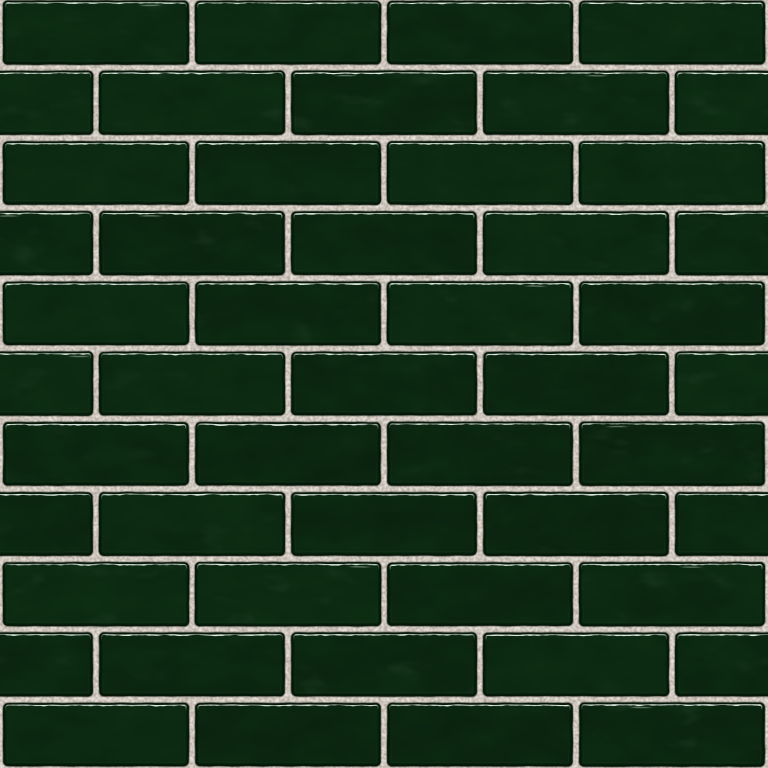
Write a Shadertoy shader that draws this texture.

```glsl
const vec2 GRID = vec2(4.0, 10.94);        // tiles across and down
const float ROW_START = -0.0022;           // lower edge of the first row
const vec2 JOINT = vec2(0.0080, 0.0084);   // joint widths
const float CORNER = 0.0065;

const vec3 GLAZE = vec3(0.045, 0.158, 0.066);
const vec3 GLAZE_DARK = vec3(0.012, 0.080, 0.024);
const vec3 GLAZE_SHEEN = vec3(0.140, 0.255, 0.160);
const vec3 GLEAM = vec3(0.87, 0.91, 0.87);
const vec3 GROUT_LIGHT = vec3(0.90, 0.88, 0.85);
const vec3 GROUT_DARK = vec3(0.70, 0.66, 0.61);

vec2 hash2(vec2 p) {
    vec3 q = fract(p.xyx * vec3(0.1031, 0.1030, 0.0973));
    q += dot(q, q.yzx + 33.33);
    return fract((q.xx + q.yz) * q.zy);
}

float cornerSlope(vec2 cell, vec2 offset) {
    float angle = 6.2832 * hash2(cell).x;
    return dot(vec2(cos(angle), sin(angle)), offset);
}

// Gradient noise, roughly -0.7 to 0.7
float gradientNoise(vec2 p) {
    vec2 i = floor(p), f = fract(p);
    vec2 u = f * f * f * (f * (f * 6.0 - 15.0) + 10.0);
    vec2 e = vec2(0.0, 1.0);
    float low = mix(cornerSlope(i, f), cornerSlope(i + e.yx, f - e.yx), u.x);
    float high = mix(cornerSlope(i + e.xy, f - e.xy), cornerSlope(i + e.yy, f - e.yy), u.x);
    return mix(low, high, u.y);
}

float fbm(vec2 p) {
    float sum = 0.0, amp = 1.0;
    for (int i = 0; i < 3; i++) {
        sum += amp * gradientNoise(p);
        p = p * 2.03 + 17.1;
        amp *= 0.5;
    }
    return sum;
}

float roundedBox(vec2 p, vec2 halfSize, float radius) {
    vec2 q = abs(p) - halfSize + radius;
    return length(max(q, 0.0)) + min(max(q.x, q.y), 0.0) - radius;
}

// Soft line of the given half width around zero
float line(float d, float halfWidth, float soft) {
    return 1.0 - smoothstep(halfWidth - soft, halfWidth + soft, abs(d));
}

vec3 groutColor(vec2 uv, float gap) {
    float grain = gradientNoise(uv * 270.0) + 0.6 * gradientNoise(uv * 140.0);
    vec3 col = mix(GROUT_DARK, GROUT_LIGHT, clamp(0.58 + 0.75 * grain, 0.0, 1.0));
    return col * mix(0.66, 1.0, smoothstep(0.0, 0.0024, gap));
}

vec3 tileColor(vec2 p, vec2 halfSize, float depth, vec2 seed, float pixel) {
    vec2 shift = seed * 91.0;

    // Cloudy glaze, with stronger reflections on some tiles
    float cloud = fbm(p * vec2(14.0, 24.0) + shift);
    float smudge = smoothstep(0.15, 0.9, fbm(p * vec2(16.0, 32.0) + shift.yx + 40.0));
    vec3 col = GLAZE * (1.0 + 0.13 * cloud + 0.12 * (seed.x - 0.5));
    col = mix(col, GLAZE_SHEEN, smudge * seed.y * 0.45);

    // Rounded rim falling into shade, with a faint inner sheen
    float rim = 1.0 - smoothstep(0.0008, 0.0055, depth);
    col = mix(col, GLAZE_DARK, 0.9 * rim);
    float lowerSide = smoothstep(0.3, -0.9, p.y / halfSize.y);
    col = mix(col, GLAZE_SHEEN, 0.22 * lowerSide * line(depth - 0.0052, 0.0006, 0.0009));

    // Wavering gleam along the upper edge
    float wave = gradientNoise(vec2(p.x * 42.0, 3.7) + shift);
    float ripple = gradientNoise(vec2(p.x * 130.0, 8.3) + shift);
    float upper = smoothstep(halfSize.y - 0.011, halfSize.y - 0.005, p.y);
    float ends = smoothstep(halfSize.x - 0.001, halfSize.x - 0.007, abs(p.x));
    float strength = clamp(0.78 + 0.65 * wave + 0.3 * ripple, 0.25, 1.0);
    float center = 0.0031 + 0.0010 * wave + 0.0005 * ripple;
    float thickness = 0.00085 + 0.0005 * ripple;
    float gleam = line(depth - center, thickness, max(pixel * 0.6, 0.0006));
    col = mix(col, GLEAM, gleam * upper * ends * strength);

    // Occasional wider glint hanging from the gleam
    float patchX = smoothstep(0.018, 0.004, abs(p.x - (seed.x - 0.4) * halfSize.x * 1.5));
    float glint = patchX * step(0.85, seed.y) * line(depth - 0.0065, 0.0009, 0.0010);
    return mix(col, GLEAM, 0.45 * glint * upper);
}

void mainImage(out vec4 fragColor, in vec2 fragCoord) {
    vec2 uv = fragCoord / iResolution.xy;
    float pixel = 1.0 / iResolution.y;

    // Running bond: every second row moves by half a tile
    vec2 grid = vec2(uv.x, uv.y - ROW_START) * GRID;
    float row = floor(grid.y);
    grid.x += 0.5 * mod(row, 2.0);
    vec2 id = vec2(mod(floor(grid.x), GRID.x), row);
    vec2 seed = hash2(id + 5.0);

    // Slightly uneven hand-made outline
    vec2 p = (fract(grid) - 0.5) / GRID;
    vec2 halfSize = 0.5 * (1.0 / GRID - JOINT) + 0.0006 * (seed - 0.5);
    float wobble = 0.0007 * gradientNoise(p * 55.0 + seed * 63.0);
    float d = roundedBox(p, halfSize, CORNER) + wobble;

    vec3 tile = tileColor(p, halfSize, -d, seed, pixel);
    float cover = smoothstep(0.75 * pixel, -0.75 * pixel, d);
    fragColor = vec4(mix(groutColor(uv, d), tile, cover), 1.0);
}
```
